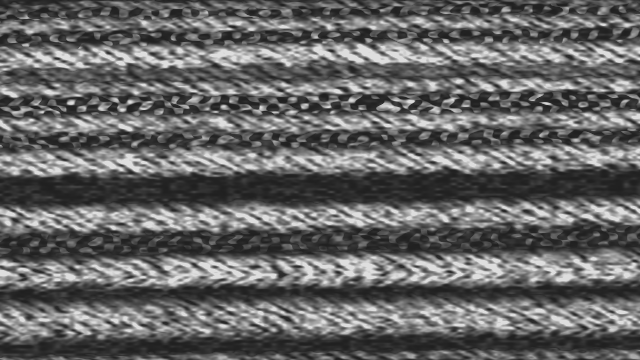
This texture is drawn by a Shadertoy shader. Its source:

```glsl
// Grey woven cloth: uneven light bands of herringbone twill on a dark ground.
// Each band folds a diagonal wave into chevrons; rows of small checks fill
// some gaps, and stretched value noise adds short, worn horizontal threads.

#define REPEATS 18.0       // twill repeats per canvas height (32 across at 16:9)
#define SLOPE 1.7          // sideways run of the diagonals
#define TILT 0.010         // rise of the bands to the right
#define THREAD_ROWS 135.0  // horizontal threads per canvas height
#define DASH_COLUMNS 50.0  // thread dashes per canvas height
#define CHECK_ROWS 46.0    // check rows per canvas height
#define ROUGHNESS 0.022    // raggedness of the band edges
#define DARK 0.105         // darkest yarn
#define LIGHT 0.87         // lightest yarn

const float TAU = 6.28318;

// Light bands: centre, half height, brightness, fold offset of the chevron
const vec4 BANDS[11] = vec4[](
    vec4(0.005, 0.014, 0.55, -0.03), vec4(0.116, 0.048, 0.90, -0.035),
    vec4(0.250, 0.040, 1.05, -0.012), vec4(0.400, 0.034, 0.98, -0.04),
    vec4(0.556, 0.034, 0.98, -0.05), vec4(0.660, 0.024, 0.92, -0.03),
    vec4(0.759, 0.019, 0.88, -0.03), vec4(0.847, 0.031, 1.03, -0.04),
    vec4(0.935, 0.019, 0.82, -0.03), vec4(0.990, 0.010, 0.50, -0.02),
    vec4(0.800, 0.020, 0.45, -0.05));

// Check rows: centre, half height, brightness
const vec3 CHECKS[5] = vec3[](
    vec3(0.335, 0.030, 0.45), vec3(0.617, 0.024, 0.65),
    vec3(0.711, 0.026, 0.90), vec3(0.896, 0.022, 0.70),
    vec3(0.968, 0.018, 0.65));

float hash(vec2 p) {
    vec3 q = fract(vec3(p.xyx) * 0.1031);
    q += dot(q, q.yzx + 33.33);
    return fract((q.x + q.y) * q.z);
}

float noise(vec2 p) {
    vec2 i = floor(p), f = fract(p);
    f = f * f * (3.0 - 2.0 * f);
    return mix(mix(hash(i), hash(i + vec2(1, 0)), f.x),
               mix(hash(i + vec2(0, 1)), hash(i + vec2(1, 1)), f.x), f.y);
}

// Soft-edged horizontal strip around zero
float strip(float distanceY, float halfHeight) {
    return 1.0 - smoothstep(0.4, 1.55, abs(distanceY) / halfHeight);
}

// Diagonal yarns that turn back at the fold line
float twill(float x, float y, float grain) {
    float phase = REPEATS * (x + SLOPE * abs(y));
    float wear = noise(vec2(phase * 0.7, y * 30.0)) - 0.5;
    float ridge = 0.5 + 0.5 * sin(TAU * (phase + 0.7 * wear));
    float fibre = noise(vec2(phase * 3.0, y * 45.0 + 200.0));
    return 0.24 * ridge + 0.34 * fibre + 0.42 * grain;
}

// Soft blocks that lean over by half a repeat on alternate rows
float checker(vec2 p) {
    float wobble = noise(p * vec2(20.0, 60.0) + 90.0) - 0.5;
    float column = p.x * REPEATS + 0.5 * wobble;
    float row = p.y * CHECK_ROWS + 0.8 * wobble;
    float wave = sin(TAU * column) * sin(0.5 * TAU * row);
    float wear = noise(vec2(column, row) * vec2(1.6, 1.0) + 500.0);
    return smoothstep(-0.35, 0.5, wave + 0.9 * (wear - 0.5));
}

void mainImage(out vec4 fragColor, in vec2 fragCoord) {
    vec2 p = fragCoord / iResolution.y;
    float middle = 0.5 * iResolution.x / iResolution.y;

    // Short threads, and a gentle sag that bends every band
    float grain = noise(p * vec2(DASH_COLUMNS, THREAD_ROWS));
    float sag = 0.008 * (noise(p * vec2(3.0, 6.0) + 40.0) - 0.5);
    vec2 cloth = vec2(p.x, p.y - TILT * (p.x - middle) + sag);
    float tuft = noise(cloth * vec2(24.0, 70.0) + 700.0);
    float ragged = cloth.y + ROUGHNESS * (0.5 * (grain + tuft) - 0.5);

    // Dark ground with a few stray light threads
    float light = 0.03 + 0.17 * grain * grain;

    // Light twill bands
    for (int i = 0; i < 11; i++) {
        vec4 band = BANDS[i];
        float cover = strip(ragged - band.x, band.y) * band.z;
        float yarn = twill(cloth.x + 0.37 * float(i),
                           cloth.y - band.x - band.w, grain);
        light = max(light, cover * clamp(1.7 * yarn - 0.16, 0.08, 1.1));
    }

    // Checked gaps
    for (int i = 0; i < 5; i++) {
        vec3 row = CHECKS[i];
        float cover = strip(ragged - row.x, row.y) * row.z;
        light = max(light, cover * checker(cloth) * (0.25 + 0.85 * grain));
    }

    // Fine speckle over all yarns
    float speckle = noise(p * vec2(80.0, 144.0) + 300.0) - 0.5;
    light *= 1.0 + 0.55 * speckle;
    fragColor = vec4(vec3(mix(DARK, LIGHT, clamp(light, 0.0, 1.0))), 1.0);
}
```
